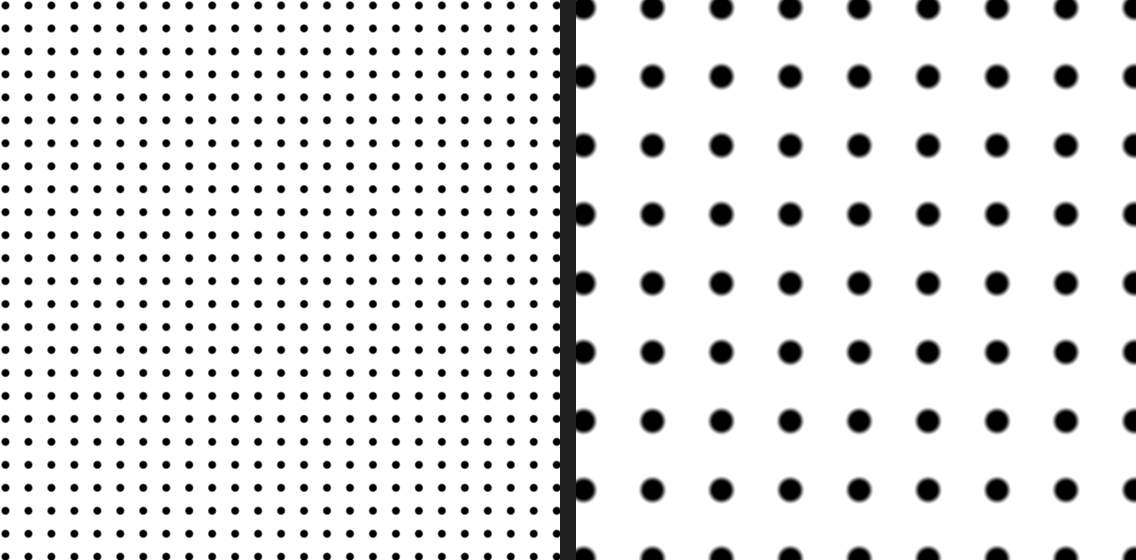
Left, the full canvas; right, a detail of the centre.
A three.js fragment shader for this pattern:

```glsl
#define PITCH (21.0 / 512.0)
#define FIRST_DOT (5.0 / 512.0)
#define DOT_RADIUS (3.53 / 512.0)
#define EDGE_SOFTNESS (1.0 / 512.0)
#define INK vec3(0.0)
#define PAPER vec3(1.0)

varying vec2 vUv;

// Offset from the centre of the nearest grid point
vec2 nearestDot(vec2 p) {
  return (fract(p / PITCH + 0.5) - 0.5) * PITCH;
}

// Soft-edged disc coverage
float disc(vec2 p, float radius) {
  return 1.0 - smoothstep(radius - EDGE_SOFTNESS, radius + EDGE_SOFTNESS, length(p));
}

void main() {
  // The grid is anchored at the upper left corner
  vec2 p = vec2(vUv.x, 1.0 - vUv.y) - FIRST_DOT;
  float dot_mask = disc(nearestDot(p), DOT_RADIUS);
  gl_FragColor = vec4(mix(PAPER, INK, dot_mask), 1.0);
}
```
